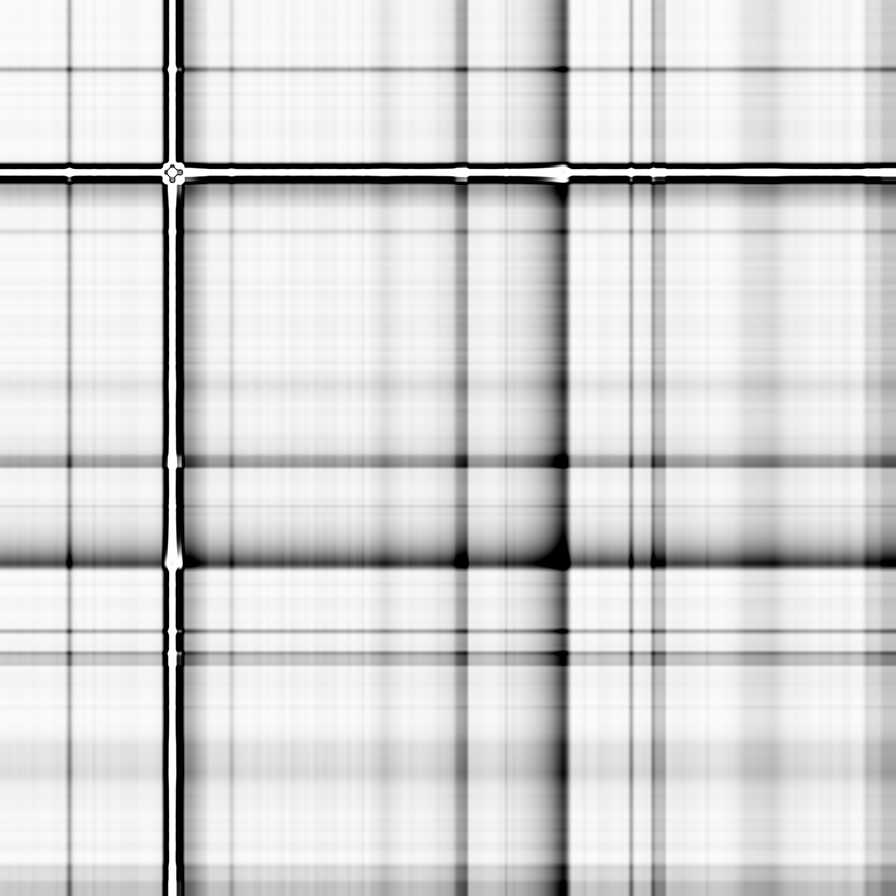
Give the GLSL for this pattern, as a WebGL 1 fragment shader.

```glsl
precision highp float;
// Soft monochrome plaid: one stripe profile on both axes, summed and tone-folded.
uniform vec2 u_resolution;

float hash(float n) {
  return fract(sin(n * 127.1) * 43758.5453);
}

float valueNoise(float x) {
  float cell = floor(x);
  return mix(hash(cell), hash(cell + 1.0), smoothstep(0.0, 1.0, x - cell));
}

// Thin symmetric stripe.
float ridge(float t, float center, float width, float height) {
  float d = (t - center) / width;
  return height * exp(-d * d);
}

// Flat stripe with soft sides.
float band(float t, float start, float end, float soft, float height) {
  return height * smoothstep(start - soft, start + soft, t)
                * (1.0 - smoothstep(end - soft, end + soft, t));
}

// Exponential rise that stops abruptly at its edge.
float slope(float t, float edge, float reach, float soft, float height) {
  return height * exp(min(t - edge, 0.0) / reach)
                * (1.0 - smoothstep(edge - soft, edge + soft, t));
}

// Stripe darkness along one axis, 0 to 1.
float stripes(float t) {
  float grain = valueNoise(t * 190.0);
  float ink = 0.006 + 0.022 * grain * grain;

  // Fine lines
  ink += ridge(t, 0.0775, 0.0030, 0.27);
  ink += ridge(t, 0.2585, 0.0030, 0.11);
  ink += ridge(t, 0.4050, 0.0020, 0.03);
  ink += ridge(t, 0.5650, 0.0020, 0.06);
  ink += ridge(t, 0.7045, 0.0025, 0.25);
  ink += ridge(t, 0.7285, 0.0025, 0.17);

  // Halo beside the double line
  ink += band(t, 0.200, 0.219, 0.010, 0.17);
  ink += band(t, 0.205, 0.231, 0.004, 0.08);

  // Broad pale bands
  ink += ridge(t, 0.430, 0.012, 0.06);
  ink += band(t, 0.728, 0.743, 0.002, 0.16);
  ink += band(t, 0.828, 0.872, 0.010, 0.07);
  ink += band(t, 0.860, 0.905, 0.015, 0.02);
  ink += band(t, 0.965, 1.020, 0.004, 0.09);
  ink += band(t, 0.984, 1.020, 0.004, 0.08);

  // Shaded edges
  ink += band(t, 0.508, 0.522, 0.003, 0.17);
  ink += slope(t, 0.522, 0.018, 0.002, 0.18);
  ink += slope(t, 0.633, 0.018, 0.006, 0.86);
  return ink;
}

// Dark shelf with a brighter core, which folds into a double line.
float doubleLine(float t) {
  return band(t, 0.1820, 0.2045, 0.0030, 1.10)
       + band(t, 0.1885, 0.1960, 0.0028, 1.00);
}

float profile(float t) {
  return pow(stripes(t), 0.667) + doubleLine(t);
}

// White falls to black, then folds back to white as level grows.
float foldTone(float level) {
  float fall = 1.0 - pow(min(level, 1.0), 1.5);
  float rise = smoothstep(1.52, 2.0, level);
  float secondDip = ridge(level, 3.30, 0.22, 0.85);
  return clamp(fall + rise - secondDip, 0.0, 1.0);
}

void main() {
  vec2 uv = gl_FragCoord.xy / u_resolution;
  float level = profile(uv.x) + profile(1.0 - uv.y);
  gl_FragColor = vec4(vec3(foldTone(level)), 1.0);
}
```
